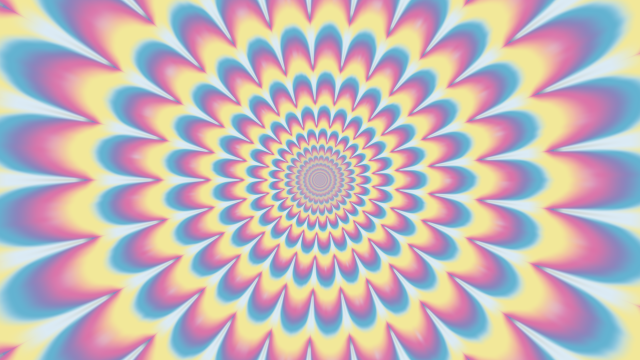
Write a Shadertoy shader that draws this background.

```glsl
// A pastel mandala of rounded petals whose rings shrink towards the centre.
// Log-polar coordinates repeat one petal; an arched phase picks its colour,
// pale wedges part the petals and radial noise feathers the colour bands.

const float TAU = 6.2831853;
const float PETALS = 25.0;
const float RING_STEP = 0.368;   // log of the size ratio between rings
const float RING_RADIUS = 0.655; // radius of a ring border, in canvas heights

const vec3 YELLOW = vec3(0.95, 0.91, 0.60);
const vec3 PEACH  = vec3(0.94, 0.68, 0.63);
const vec3 PINK   = vec3(0.86, 0.45, 0.66);
const vec3 PURPLE = vec3(0.54, 0.52, 0.74);
const vec3 BLUE   = vec3(0.39, 0.70, 0.82);
const vec3 PALE   = vec3(0.86, 0.92, 0.96);
const vec3 MAUVE  = vec3(0.74, 0.68, 0.75);
const vec3 TAN    = vec3(0.72, 0.69, 0.58);

float hash(vec2 p) {
    vec3 q = fract(p.xyx * 0.1031);
    q += dot(q, q.yzx + 33.33);
    return fract((q.x + q.y) * q.z);
}

float noise(vec2 p) {
    vec2 cell = floor(p);
    vec2 t = fract(p);
    t = t * t * (3.0 - 2.0 * t);
    float low = mix(hash(cell), hash(cell + vec2(1, 0)), t.x);
    float high = mix(hash(cell + vec2(0, 1)), hash(cell + vec2(1, 1)), t.x);
    return mix(low, high, t.y);
}

// Cyclic band colours, from the inner yellow out to the pale rim
vec3 bandColor(float f) {
    vec3 c = mix(YELLOW, PEACH, smoothstep(0.13, 0.33, f));
    c = mix(c, PINK, smoothstep(0.26, 0.45, f));
    c = mix(c, PURPLE, smoothstep(0.44, 0.67, f));
    c = mix(c, BLUE, smoothstep(0.62, 0.79, f));
    c = mix(c, PALE, 0.7 * smoothstep(0.80, 0.92, f));
    return mix(c, YELLOW, smoothstep(0.85, 0.99, f));
}

// White wedge along a seam: a point at the inner end, wider outwards
float wedge(float side, float along) {
    float width = 0.06 + 0.38 * along;
    float across = smoothstep(1.0 - width, 1.0 - 0.3 * width, side);
    return across * smoothstep(0.0, 0.12, along) * (1.0 - smoothstep(0.66, 0.94, along));
}

// Ring count from the border radius; the outermost ring is stretched
float ringPhase(float radius) {
    float growth = log(radius / RING_RADIUS);
    return growth / (RING_STEP + 0.06 * smoothstep(0.0, 0.4, growth));
}

// Arched phase; past the rim it is slowed so that yellow fills the gaps
float petalPhase(float along, float arch) {
    float total = along + arch;
    float slowing = mix(0.35, 1.0, smoothstep(0.82, 1.0, along));
    return fract(min(total, 1.0) + slowing * max(total - 1.0, 0.0));
}

vec3 mandala(vec2 p) {
    float radius = max(length(p), 0.002);
    float turn = atan(p.y, p.x) / TAU * PETALS;
    float ring = ringPhase(radius);
    float side = 2.0 * abs(fract(turn + 0.5) - 0.5); // 0 on axis, 1 on seam
    float along = fract(ring);
    float detail = smoothstep(0.01, 0.09, radius);

    // Petals flatten to plain circles near the centre
    float streak = noise(vec2(turn * 14.0, ring * 1.5)) - 0.5;
    float cloud = noise(vec2(turn * 3.0, ring * 5.0)) - 0.5;
    float arch = 0.78 * (1.0 - sqrt(max(1.0 - pow(side, 2.2), 0.0)));
    float ripple = 0.02 * streak + 0.03 * cloud;
    vec3 color = bandColor(fract(petalPhase(along, detail * arch) + detail * ripple));

    // Light plume on the petal axis
    float plume = exp(-pow((along - 0.34) / 0.10, 2.0)) * exp(-9.0 * side * side);
    color = mix(color, PALE, plume * clamp(0.2 + 0.5 * streak, 0.0, 1.0));

    // Pale seam wedge and its fine tan crease
    color = mix(color, PALE, detail * wedge(side, along));
    float crease = smoothstep(0.92, 1.0, side) * (1.0 - smoothstep(0.1, 0.7, along));
    color = mix(color, TAN, 0.35 * detail * crease);

    // The smallest rings melt into a soft disc
    float contrast = 0.3 * smoothstep(0.006, 0.02, radius) + 0.7 * smoothstep(0.02, 0.13, radius);
    return mix(MAUVE, color, contrast);
}

void mainImage(out vec4 fragColor, in vec2 fragCoord) {
    // Average a 3 by 3 grid of samples for smooth edges
    vec3 sum = vec3(0.0);
    for (int i = 0; i < 9; i++) {
        vec2 offset = (vec2(i % 3, i / 3) - 1.0) / 3.0;
        vec2 p = (fragCoord + offset - 0.5 * iResolution.xy) / iResolution.y;
        sum += mandala(p);
    }
    fragColor = vec4(sum / 9.0, 1.0);
}
```
